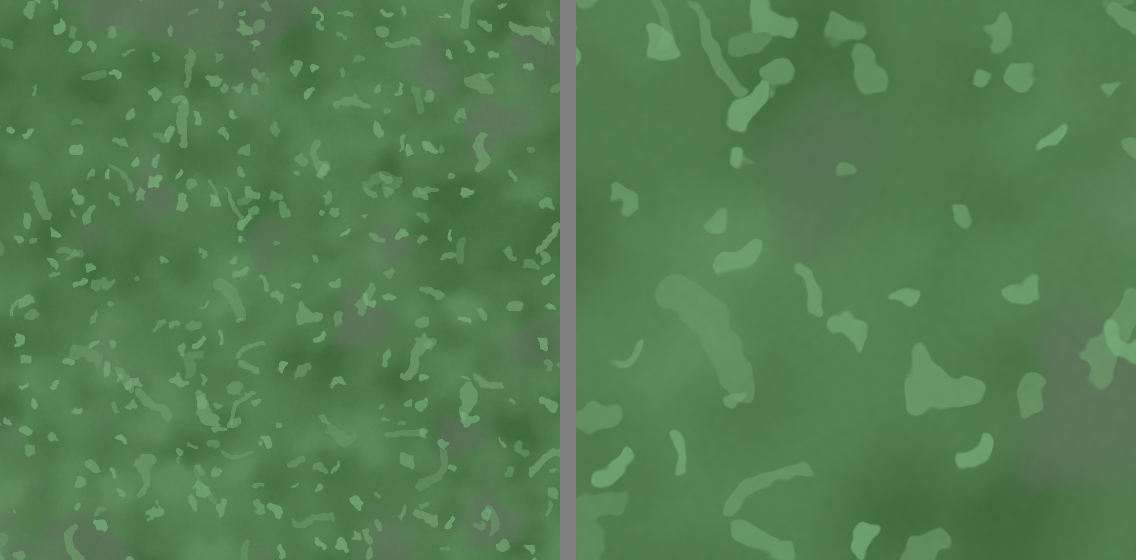
Left: the whole. Right: its middle third, enlarged.
A three.js fragment shader for this texture:

```glsl
// Mottled green ground scattered with pale, ragged flakes.
// Soft clouds are sums of random cell splats; flakes are capsules, one per
// grid cell, turned at random and bent by a warp made of the same splats.

#define DARK_GREEN vec3(0.250, 0.420, 0.235)
#define LIGHT_GREEN vec3(0.365, 0.545, 0.360)
#define GREY_GREEN vec3(0.375, 0.440, 0.365)
#define STREAK_COLOR vec3(0.415, 0.595, 0.410)
#define CHIP_COLOR vec3(0.460, 0.670, 0.460)
#define CLOUD_CONTRAST 0.62
#define STREAK_CELLS 10.0
#define CHIP_CELLS 27.0
#define BEND 0.017
#define RAGGED 0.0032
#define EDGE 0.0011

varying vec2 vUv;

vec2 hash2(vec2 p) {
  vec3 q = fract(p.xyx * vec3(0.1031, 0.1030, 0.0973));
  q += dot(q, q.yzx + 33.33);
  return fract((q.xx + q.yz) * q.zy);
}

// Smooth cellular noise around zero: weighted round splats, one per cell.
float softCells(vec2 p, float seed) {
  vec2 cell = floor(p);
  float sum = 0.0;
  for (int y = -1; y <= 1; y++) {
    for (int x = -1; x <= 1; x++) {
      vec2 id = cell + vec2(float(x), float(y));
      vec2 offset = p - id - hash2(id + seed);
      float fall = max(1.0 - dot(offset, offset), 0.0);
      float weight = hash2(id + seed + 57.0).x * 2.0 - 1.0;
      sum += weight * fall * fall * fall;
    }
  }
  return sum;
}

vec2 softCells2(vec2 p, float seed) {
  return vec2(softCells(p, seed), softCells(p, seed + 19.0));
}

// Opacity of scattered capsules; halfLength and radius are in cell units.
float flakes(vec2 uv, float cells, float halfLength, float radius,
             float chance, float seed) {
  vec2 p = uv * cells;
  vec2 cell = floor(p);
  float edge = EDGE * cells;
  float cover = 0.0;
  for (int y = -1; y <= 1; y++) {
    for (int x = -1; x <= 1; x++) {
      vec2 id = cell + vec2(float(x), float(y));
      vec2 place = hash2(id + seed);
      vec2 pick = hash2(id + seed + 31.0);
      vec2 shape = hash2(id + seed + 73.0);
      vec2 offset = p - id - mix(vec2(0.15), vec2(0.85), place);
      float angle = pick.y * 3.14159;
      vec2 axis = vec2(cos(angle), sin(angle));
      float reach = halfLength * mix(0.2, 1.0, shape.x);
      float along = clamp(dot(offset, axis), -reach, reach);
      float size = radius * mix(0.45, 1.2, shape.y);
      float dist = length(offset - axis * along) - size;
      float opacity = mix(0.95, 0.45, fract(shape.y * 7.0 + shape.x));
      float mask = 1.0 - smoothstep(-edge, edge, dist);
      cover = max(cover, mask * opacity * step(pick.x, chance));
    }
  }
  return cover;
}

void main() {
  vec2 uv = vUv;

  // Cloudy ground with darker, better defined spots
  vec2 drift = uv + 0.012 * softCells2(uv * 30.0, 11.0);
  float clouds = 0.55 * softCells(drift * 7.0, 101.0)
               + 0.65 * softCells(drift * 17.0, 151.0);
  float tone = clamp(0.52 + CLOUD_CONTRAST * clouds, 0.0, 1.0);
  vec3 color = mix(DARK_GREEN, LIGHT_GREEN, tone);

  // Greyish patches
  float grey = softCells(drift * 8.0, 211.0)
             + 0.35 * softCells(drift * 23.0, 251.0);
  color = mix(color, GREY_GREEN, 0.65 * smoothstep(0.15, 0.95, grey));

  // Bent streaks and small chips with ragged outlines
  vec2 ragged = RAGGED * softCells2(uv * 115.0, 307.0);
  vec2 bent = uv + BEND * softCells2(uv * 24.0, 353.0) + ragged;
  vec2 nicked = uv + 0.4 * BEND * softCells2(uv * 55.0, 401.0) + ragged;
  float streaks = flakes(bent, STREAK_CELLS, 0.34, 0.095, 0.50, 431.0);
  float chips = flakes(nicked, CHIP_CELLS, 0.24, 0.19, 0.38, 503.0);
  color = mix(color, STREAK_COLOR, streaks);
  color = mix(color, CHIP_COLOR, 0.85 * chips);

  // Faint fine grain
  color += 0.006 * softCells(uv * 190.0, 601.0);

  gl_FragColor = vec4(color, 1.0);
}
```
